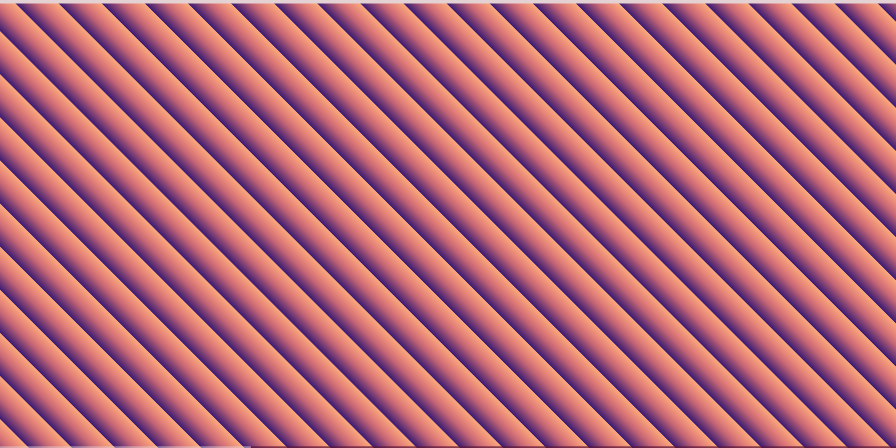
Reproduce this pattern procedurally as a WebGL 1 fragment shader.

```glsl
precision highp float;
// Diagonal 45 degree stripes, each a ramp from deep violet through rose to peach
// that restarts at a crisp edge. A sawtooth of x + y drives the colour ramp;
// a pale strip edges the top and a two-part hairline edges the bottom.

uniform vec2 u_resolution;

// Lengths are in canvas heights.
const float STRIPE_PERIOD = 0.09622;  // horizontal spacing of the stripe edges
const float STRIPE_OFFSET = 0.0286;   // where an edge meets the top left corner
const float ROSE_STOP = 0.45;         // ramp positions, 0 to 1 within a stripe
const float CORAL_STOP = 0.65;
const float TOP_STRIP = 0.0078;
const float BOTTOM_LINE = 0.0039;
const float LINE_SPLIT = 0.28;        // fraction of the width
const float PALE_TINT = 0.5;
const float DARK_TINT = 0.7;

const vec3 VIOLET = vec3(0.24, 0.11, 0.45);
const vec3 ROSE = vec3(0.76, 0.39, 0.46);
const vec3 CORAL = vec3(0.88, 0.49, 0.47);
const vec3 PEACH = vec3(0.99, 0.67, 0.48);
const vec3 PALE = vec3(0.89, 0.82, 0.83);
const vec3 MAROON = vec3(0.36, 0.08, 0.20);

// Piecewise linear colour ramp.
vec3 sunsetRamp(float t) {
  vec3 color = mix(VIOLET, ROSE, clamp(t / ROSE_STOP, 0.0, 1.0));
  color = mix(color, CORAL, clamp((t - ROSE_STOP) / (CORAL_STOP - ROSE_STOP), 0.0, 1.0));
  return mix(color, PEACH, clamp((t - CORAL_STOP) / (1.0 - CORAL_STOP), 0.0, 1.0));
}

// Sawtooth stripes with the jump from peach to violet smoothed.
vec3 diagonalStripes(vec2 p, float pixel) {
  float t = fract((p.x + p.y - 1.0 - STRIPE_OFFSET) / STRIPE_PERIOD);
  float edgeWidth = 1.414 * pixel / STRIPE_PERIOD;
  float edge = smoothstep(1.0 - edgeWidth, 1.0, t);
  return mix(sunsetRamp(t), VIOLET, edge);
}

// Coverage of the region where the signed distance is negative.
float coverage(float signedDistance, float pixel) {
  return clamp(0.5 - signedDistance / pixel, 0.0, 1.0);
}

void main() {
  float pixel = 1.0 / u_resolution.y;
  vec2 p = gl_FragCoord.xy * pixel;
  float width = u_resolution.x * pixel;

  vec3 color = diagonalStripes(p, pixel);

  // Bottom hairline: pale on the left, maroon on the right.
  float leftPart = coverage(p.x - LINE_SPLIT * width, pixel);
  vec3 lineColor = mix(mix(color, MAROON, DARK_TINT), mix(color, PALE, PALE_TINT), leftPart);
  color = mix(color, lineColor, coverage(p.y - BOTTOM_LINE, pixel));

  // Pale strip along the top.
  color = mix(color, PALE, coverage(1.0 - p.y - TOP_STRIP, pixel));

  gl_FragColor = vec4(color, 1.0);
}
```
